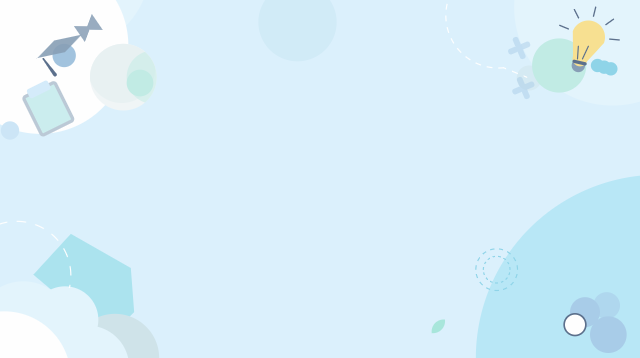
Write a Shadertoy shader that draws this background.

```glsl
const float WIDTH = 7.68;
const vec3 SKY = vec3(0.86, 0.942, 0.988), MIST = vec3(0.89, 0.957, 0.99);
const vec3 WHITE = vec3(0.995), AQUA = vec3(0.722, 0.906, 0.965);
const vec3 TEAL = vec3(0.67, 0.89, 0.935), MINT = vec3(0.755, 0.92, 0.895);
const vec3 LEAF = vec3(0.66, 0.9, 0.86), LILAC = vec3(0.66, 0.8, 0.91);
const vec3 STEEL = vec3(0.53, 0.62, 0.71), SLATE = vec3(0.36, 0.44, 0.55);
const vec3 SILVER = vec3(0.81, 0.89, 0.915), PEARL = vec3(0.94, 0.96, 0.965);
const vec3 YELLOW = vec3(0.97, 0.88, 0.57), BLUE = vec3(0.56, 0.83, 0.91);

float hash(vec2 p) { return fract(sin(dot(p, vec2(127.1, 311.7))) * 43758.5); }

vec2 turn(vec2 p, float a) { return mat2(cos(a), -sin(a), sin(a), cos(a)) * p; }

// Segment whose radius runs from ra to rb
float taper(vec2 p, vec2 a, vec2 b, float ra, float rb) {
    float h = clamp(dot(p - a, b - a) / dot(b - a, b - a), 0.0, 1.0);
    return length(p - mix(a, b, h)) - mix(ra, rb, h);
}

float roundBox(vec2 p, vec2 size, float r) {
    vec2 q = abs(p) - size + r;
    return length(max(q, 0.0)) + min(max(q.x, q.y), 0.0) - r;
}

float convex(vec2 p, vec2 corners[5]) {
    float d = -9.0;
    for (int i = 0; i < 5; i++) {
        vec2 edge = normalize(corners[(i + 1) % 5] - corners[i]);
        d = max(d, dot(p - corners[i], vec2(-edge.y, edge.x)));
    }
    return d;
}

float dashes(float x) { return smoothstep(-0.3, 0.3, sin(x)); }

void paint(inout vec3 col, float d, vec3 tint, float alpha, float px) {
    col = mix(col, tint, alpha * clamp(0.5 - d / px, 0.0, 1.0));
}

void disk(inout vec3 col, vec2 p, float x, float y, float r, vec3 tint, float px) {
    paint(col, length(p - vec2(x, y)) - r, tint, 1.0, px);
}

void dashedRing(inout vec3 col, vec2 p, float r, float count, vec3 tint, float px) {
    paint(col, abs(length(p) - r) - 0.007, tint, dashes(atan(p.y, p.x) * count), px);
}

void studyCorner(inout vec3 col, vec2 p, float px) {
    disk(col, p, 0.8, 4.69, 1.0, MIST, px);
    disk(col, p, 0.48, 3.75, 1.06, WHITE, px);
    vec2 q = p - vec2(1.48, 3.37);
    float bubble = length(q) - 0.4;
    paint(col, bubble, PEARL, 1.0, px);
    paint(col, max(bubble, length(q - vec2(-0.02, 0.09)) - 0.4), vec3(0.91, 0.945, 0.95), 1.0, px);
    paint(col, max(bubble, length(q - vec2(0.36, 0.0)) - 0.32), MINT, 0.5, px);
    disk(col, p, 1.68, 3.3, 0.16, MINT, px);
    // Cap, tassel and scroll
    disk(col, p, 0.77, 3.63, 0.14, mix(LILAC, STEEL, 0.2), px);
    q = abs(inverse(mat2(0.165, 0.035, 0.1, 0.105)) * (p - vec2(0.715, 3.74)));
    paint(col, (max(q.x, q.y) - 1.0) * 0.08, STEEL, 0.9, px);
    paint(col, taper(p, vec2(0.52, 3.59), vec2(0.66, 3.4), 0.01, 0.022), SLATE, 1.0, px);
    q = abs(turn(p - vec2(1.06, 3.96), 0.6));
    paint(col, max(q.x - 0.13, q.y - 0.025 - 0.7 * q.x), STEEL, 0.85, px);
    // Clipboard
    q = turn(p - vec2(0.58, 2.99), 0.46);
    float board = roundBox(q, vec2(0.23, 0.275), 0.05);
    paint(col, board, mix(STEEL, PEARL, 0.5), 1.0, px);
    paint(col, board + 0.04, mix(MINT, SKY, 0.4), 1.0, px);
    paint(col, roundBox(q - vec2(0, 0.26), vec2(0.14, 0.06), 0.03), vec3(0.83, 0.92, 0.98), 1.0, px);
    disk(col, p, 0.12, 2.73, 0.11, mix(LILAC, SKY, 0.7), px);
}

void bulbCorner(inout vec3 col, vec2 p, float px) {
    disk(col, p, 7.35, 4.21, 1.18, MIST, px);
    disk(col, p, 6.35, 3.36, 0.15, mix(SILVER, SKY, 0.5), px);
    for (float i = 0.0; i < 2.0; i++) {
        vec2 q = turn(p - vec2(6.23 + 0.05 * i, 3.72 - 0.48 * i), 0.4), arm = vec2(0.14, 0.035);
        paint(col, min(roundBox(q, arm, 0.03), roundBox(q.yx, arm, 0.03)), LILAC, 0.5, px);
    }
    disk(col, p, 6.71, 3.51, 0.325, MINT, px);
    // Bulb, filament and rays
    vec2 centre = vec2(7.06, 3.85), neck = vec2(6.96, 3.59);
    disk(col, p, 6.94, 3.51, 0.08, STEEL, px);
    paint(col, taper(p, centre, neck, 0.2, 0.09), YELLOW, 1.0, px);
    paint(col, taper(p, neck - vec2(0.07, 0.03), neck + vec2(0.06, -0.06), 0.02, 0.02), SLATE, 1.0, px);
    for (float s = -1.0; s < 2.0; s += 2.0)
        paint(col, taper(p, neck + vec2(0.03 * s, 0), neck + vec2(0.04 + 0.06 * s, 0.15), 0.007, 0.007), SLATE, 1.0, px);
    for (float i = 0.0; i < 5.0; i++) {
        vec2 ray = turn(vec2(1, 0), 0.09 - 0.71 * i);
        paint(col, taper(p, centre + 0.26 * ray, centre + 0.37 * ray, 0.008, 0.008), SLATE, 1.0, px);
    }
    // Small cloud and dashed trail
    for (float i = 0.0; i < 3.0; i++) disk(col, p, 7.17 + 0.08 * i, 3.51 - 0.02 * i, 0.08, BLUE, px);
    vec2 q = p - vec2(5.98, 4.11);
    if (q.x < 0.07 && q.y < 0.2) dashedRing(col, q, 0.63, 28.0, WHITE, px);
    paint(col, taper(p, vec2(6.05, 3.48), vec2(6.32, 3.37), 0.007, 0.007), WHITE, dashes(p.x * 45.0), px);
}

void lowerCorners(inout vec3 col, vec2 p, float px) {
    paint(col, convex(p, vec2[5](vec2(0.85, 1.49), vec2(1.57, 1.08), vec2(1.61, 0.55), vec2(1.3, 0.24), vec2(0.4, 1))), TEAL, 1.0, px);
    disk(col, p, 1.38, 0.0, 0.53, SILVER, px);
    disk(col, p, 1.05, -0.11, 0.5, MIST, px);
    disk(col, p, 0.28, 0.34, 0.58, MIST, px);
    disk(col, p, 0.78, 0.46, 0.4, MIST, px);
    disk(col, p, 0.05, -0.24, 0.8, WHITE, px);
    if (p.y > 0.84) dashedRing(col, p - vec2(0.2, 0.99), 0.65, 18.0, WHITE, px);
    // Blue hill, blobs and leaf
    disk(col, p, 7.91, 0.0, 2.2, AQUA, px);
    for (float r = 0.16; r < 0.3; r += 0.09) dashedRing(col, p - vec2(5.96, 1.06), r, 15.0, BLUE, px);
    disk(col, p, 7.28, 0.63, 0.16, mix(AQUA, LILAC, 0.6), px);
    disk(col, p, 7.02, 0.55, 0.18, LILAC, px);
    disk(col, p, 7.3, 0.28, 0.22, LILAC, px);
    disk(col, p, 6.9, 0.4, 0.14, SLATE, px);
    disk(col, p, 6.9, 0.4, 0.12, WHITE, px);
    vec2 q = turn(p - vec2(5.26, 0.38), 0.8);
    paint(col, length(vec2(q.x, abs(q.y) + 0.09)) - 0.145, LEAF, 1.0, px);
}

void mainImage(out vec4 fragColor, in vec2 fragCoord) {
    float px = WIDTH / iResolution.x;
    vec2 p = fragCoord * px;
    vec3 col = SKY;
    disk(col, p, 3.57, 4.03, 0.47, vec3(0.82, 0.92, 0.97), px);
    studyCorner(col, p, px);
    bulbCorner(col, p, px);
    lowerCorners(col, p, px);
    fragColor = vec4(col, 1.0);
}
```
